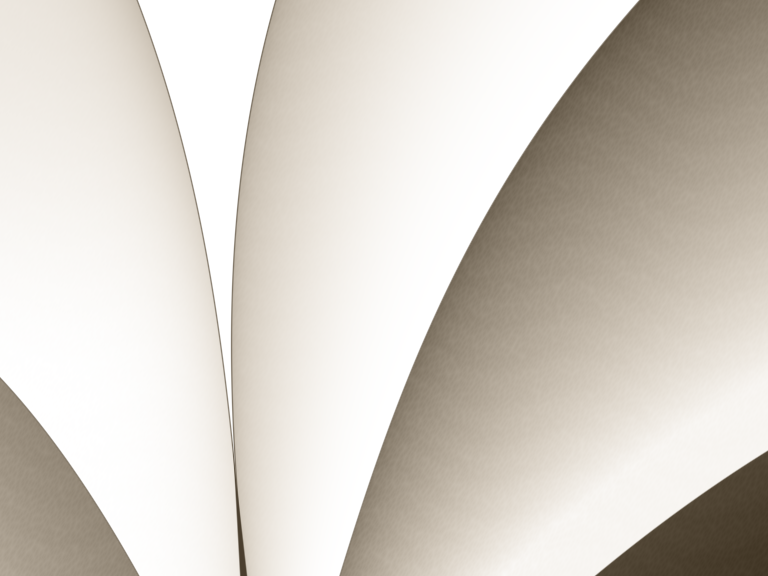
Reproduce this background procedurally as a Shadertoy shader.

```glsl
// Backlit petals in sepia: five curved sheets fan out over a white ground.
// Each rim is a cubic curve turned into a signed distance; shading follows
// the distance from the rims, with thin outlines and a fine fibre grain.

#define RIM_WIDTH 0.0011
#define RIM_SHADE 0.38
#define GRAIN 0.035
#define FIBRE_SCALE vec2(210.0, 75.0)
#define STEM_HEIGHT 0.20
#define STEM_HALF_WIDTH 0.006

// Signed distance (approximate) of q.x from the curve x = cubic(q.y)
float curveDistance(vec2 q, vec4 k) {
    float x = k.x + q.y * (k.y + q.y * (k.z + q.y * k.w));
    float slope = k.y + q.y * (2.0 * k.z + 3.0 * k.w * q.y);
    return (q.x - x) / sqrt(1.0 + slope * slope);
}

// Sepia ramp: warm in the shadows, neutral near white
vec3 sepia(float level) {
    float l = clamp(level, 0.0, 1.0);
    return l + vec3(0.05, 0.005, -0.06) * (1.0 - pow(l, 6.0));
}

vec2 hash2(vec2 c) {
    vec2 h = vec2(dot(c, vec2(127.1, 311.7)), dot(c, vec2(269.5, 183.3)));
    return fract(sin(h) * 43758.5);
}

// Cellular noise: distance to the nearest scattered point
float cellular(vec2 q) {
    vec2 cell = floor(q);
    float nearest = 2.0;
    for (int j = -1; j <= 1; j++)
        for (int i = -1; i <= 1; i++) {
            vec2 c = cell + vec2(i, j);
            nearest = min(nearest, length(c + hash2(c) - q));
        }
    return nearest;
}

// Lay a sheet with a thin dark rim over the colour below; d > 0 is inside
void layPetal(inout vec3 color, float level, float d, float rim) {
    float px = 0.8 / iResolution.y;
    float line = 1.0 - smoothstep(RIM_WIDTH - px, RIM_WIDTH + px, abs(d));
    color = mix(color, sepia(level), smoothstep(-px, px, d));
    color = mix(color, sepia(RIM_SHADE), line * rim);
}

void mainImage(out vec4 fragColor, in vec2 fragCoord) {
    vec2 p = fragCoord / iResolution.xy * vec2(4.0 / 3.0, 1.0);

    // Distances from the rims, positive inside each petal
    float left   = -curveDistance(p, vec4(0.424, -0.082, -0.013, -0.091));
    float middle =  curveDistance(p, vec4(0.425, -0.103, 0.085, 0.072));
    float right  =  curveDistance(p, vec4(0.590, 0.306, 0.065, 0.150));
    float cornerR = -curveDistance(p.yx, vec4(-1.231, 1.553, -0.35, 0.0));
    float cornerL = -curveDistance(p.yx, vec4(0.344, -1.063, -1.51, 0.0));

    // Fibres lean with the sheet
    vec2 lean = mat2(0.87, 0.5, -0.5, 0.87) * p;
    float fibre = (cellular(lean * FIBRE_SCALE) - 0.5) * GRAIN;
    fibre += 0.004 * sin(p.y * 95.0 + 3.0 * sin(p.x * 17.0) + p.x * 20.0);

    vec3 color = vec3(1.0);

    // Left petal: pale, with a beige band inside the rim
    float level = 1.0 - 0.10 * smoothstep(0.3, 1.1, p.y)
        - 0.16 * mix(0.6, 1.0, p.y) * exp(-max(left, 0.0) / 0.06);
    layPetal(color, level + fibre * 0.15, left, 0.8);

    // Middle petal: taupe at its rim, white where it meets the right one
    float across = clamp(middle / max(middle - right, 0.001), 0.0, 1.0);
    float shade = mix(0.17, 0.30, p.y) * (1.0 - across) * (1.0 - across);
    level = 1.0 - shade - 0.05 * exp(-max(middle, 0.0) / 0.015);
    layPetal(color, level + fibre * shade * 2.0, middle, 0.85);

    // Stem: dark wedge where the two petals meet
    float stem = abs(p.x - 0.423 + 0.085 * p.y)
        - STEM_HALF_WIDTH * (1.0 - p.y / STEM_HEIGHT);
    float soft = 1.0 / iResolution.y;
    color = mix(color, sepia(0.24), 1.0 - smoothstep(-soft, soft, stem));

    // Right petal: dark rim glowing towards the lower corner
    float glow = clamp(right / max(right - cornerR, 0.001), 0.0, 1.0);
    level = 0.5 + 0.54 * glow - 0.2 * (p.y - 0.35)
        - 0.05 * exp(-max(right, 0.0) / 0.03);
    layPetal(color, min(level, 0.96) + fibre * (1.2 - glow), right, 0.6);

    // Corner sheets
    level = 0.53 + 0.5 * max(cornerL, 0.0);
    layPetal(color, level + fibre, cornerL, 0.7);
    level = 0.27 - 0.35 * max(cornerR, 0.0);
    layPetal(color, level + fibre * 0.8, cornerR, 0.3);

    fragColor = vec4(clamp(color, 0.0, 1.0), 1.0);
}
```
